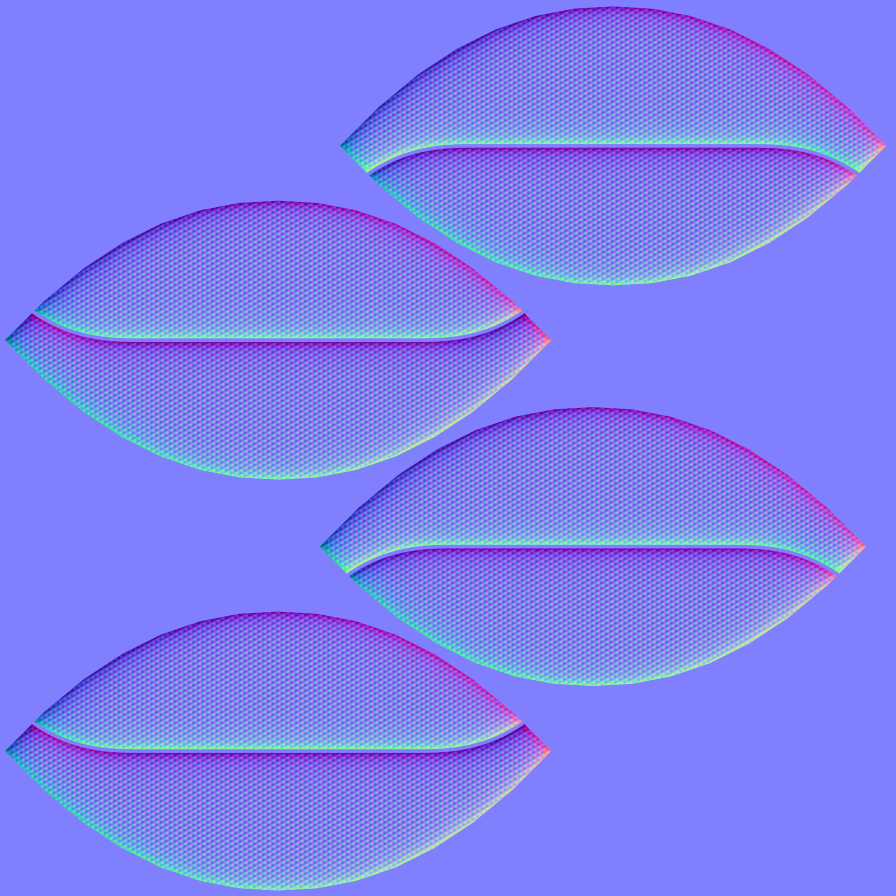
This texture map is drawn by a WebGL 1 fragment shader. Its source:

```glsl
precision highp float;
// Tangent-space normal map: four leaf-shaped padded panels with seams and a fine hexagonal weave.
uniform vec2 u_resolution;

const vec2 LEAF_HALF = vec2(0.3047, 0.1556);  // half width and half height
const float LEAF_POWER = 2.13;                // roundness of the outline
const float FACETS = 7.0;                     // straight pieces per half outline
const float SEAM_BEND = 0.0325;               // rise of the seam at its ends
const float SEAM_FLAT = 0.155;                // half length of the straight seam
const float SEAM_CURVE = 0.12;                // length of each curved seam end
const float SEAM_POWER = 2.6;
const float SEAM_GAP = 0.0021;                // half width of the flat groove
const float RIM_WIDTH = 0.0035;               // falloff of the sharp rim
const float RIM_TILT = 0.5;
const float PAD_WIDTH = 0.0165;               // falloff of the soft padding
const float PAD_TILT = 0.55;
const float WEAVE_PITCH = 0.006;
const float WEAVE_TILT = 0.27;
const float WEAVE_DEPTH = 0.88;               // flattening of blue on the cloth

// Smooth profile from 1 on the middle line to 0 at the tips.
float profile(float u) {
  return 1.0 - pow(u, LEAF_POWER);
}

// Faceted height of the outline above the leaf axis.
float outlineHeight(float x) {
  float u = abs(x) / LEAF_HALF.x * FACETS;
  float i = floor(u);
  return LEAF_HALF.y * mix(profile(i / FACETS), profile((i + 1.0) / FACETS), u - i);
}

// Gradient of three crossed sine waves, giving hexagonal bumps in columns.
vec2 weaveTilt(vec2 p) {
  float k = 6.2831853 / (WEAVE_PITCH * 0.8660254);
  vec2 a = vec2(1.0, 0.0);
  vec2 b = vec2(0.5, 0.8660254);
  vec2 c = vec2(-0.5, 0.8660254);
  return WEAVE_TILT * (a * sin(k * dot(a, p)) + b * sin(k * dot(b, p)) + c * sin(k * dot(c, p)));
}

// Outward tilt: a sharp rim on top of soft padding.
vec2 bevel(vec2 outward, float d) {
  d = max(d, 0.0);
  return outward * (RIM_TILT * exp(-d / RIM_WIDTH) + PAD_TILT * exp(-d / PAD_WIDTH));
}

// One leaf; returns tilt in xy and coverage in z.
vec3 leaf(vec2 p, vec2 center, float bend) {
  vec2 q = p - center;
  float pixel = 0.7 / u_resolution.y;
  float mirror = q.x < 0.0 ? -1.0 : 1.0;

  // Outer outline, mirrored above and below the axis
  float h = outlineHeight(q.x);
  float u = min(abs(q.x) / LEAF_HALF.x, 1.0);
  float slope = -mirror * LEAF_POWER * LEAF_HALF.y / LEAF_HALF.x * pow(u, LEAF_POWER - 1.0);
  float stretch = sqrt(1.0 + slope * slope);
  float dTop = (h - q.y) / stretch;
  float dBottom = (h + q.y) / stretch;

  // Seam: straight in the middle, curved towards both ends
  float t = max(abs(q.x) - SEAM_FLAT, 0.0) / SEAM_CURVE;
  float rise = bend * SEAM_BEND;
  float seamY = rise * pow(t, SEAM_POWER);
  float seamSlope = mirror * rise * SEAM_POWER / SEAM_CURVE * pow(t, SEAM_POWER - 1.0);
  float seamStretch = sqrt(1.0 + seamSlope * seamSlope);
  float dSeam = (q.y - seamY) / seamStretch;
  float side = dSeam < 0.0 ? -1.0 : 1.0;
  float dGroove = abs(dSeam) - SEAM_GAP;

  // Rounded edges combined with the weave
  vec2 edge = bevel(vec2(-slope, 1.0) / stretch, dTop)
            + bevel(vec2(-slope, -1.0) / stretch, dBottom)
            + bevel(side * vec2(seamSlope, -1.0) / seamStretch, dGroove);
  vec2 tilt = edge + weaveTilt(q) * (1.0 - 0.5 * min(length(edge), 1.0));
  float inside = min(min(dTop, dBottom), dGroove);
  return vec3(tilt, smoothstep(-pixel, pixel, inside));
}

void main() {
  vec2 p = gl_FragCoord.xy / u_resolution;

  // The leaves do not overlap, so covered tilts can be summed
  vec3 l1 = leaf(p, vec2(0.6842, 0.8372), -1.0);
  vec3 l2 = leaf(p, vec2(0.3105, 0.6204), 1.0);
  vec3 l3 = leaf(p, vec2(0.6618, 0.3900), -1.0);
  vec3 l4 = leaf(p, vec2(0.3105, 0.1618), 1.0);
  vec2 tilt = l1.xy * l1.z + l2.xy * l2.z + l3.xy * l3.z + l4.xy * l4.z;
  float cloth = l1.z + l2.z + l3.z + l4.z;

  // Encode the normal with green pointing down
  tilt /= max(1.0, length(tilt));
  float up = sqrt(max(0.0, 1.0 - dot(tilt, tilt))) * mix(1.0, WEAVE_DEPTH, cloth);
  gl_FragColor = vec4(0.5 + 0.5 * vec3(tilt.x, -tilt.y, up), 1.0);
}
```
